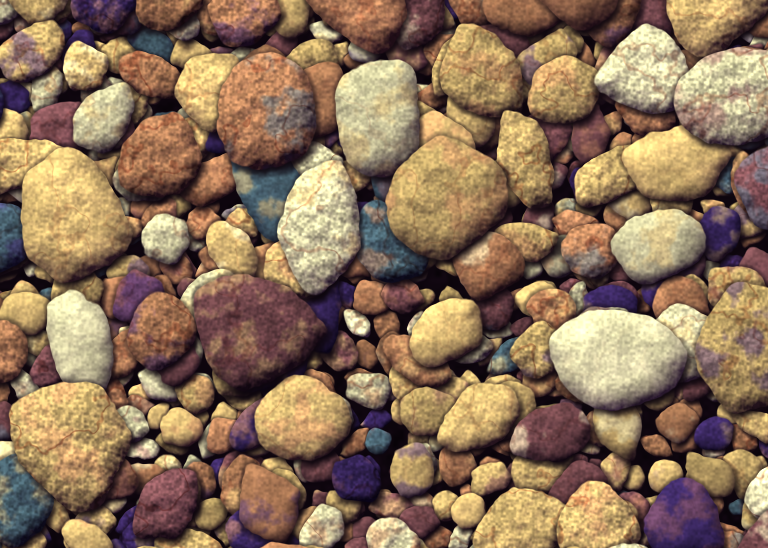
This texture is drawn by a WebGL 2 fragment shader. Its source:

```glsl
#version 300 es
precision highp float;
// Sunlit bed of mixed river pebbles, piled from small to large with dark gaps.
#define TAN vec3(0.77, 0.65, 0.42)
#define BROWN vec3(0.66, 0.46, 0.33)
#define MAUVE vec3(0.45, 0.28, 0.30)
#define PALE vec3(0.82, 0.79, 0.63)
#define INDIGO vec3(0.22, 0.15, 0.36)
#define SLATE vec3(0.27, 0.36, 0.41)
#define GAP vec3(0.05, 0.02, 0.05)
#define SHADE_TINT vec3(0.18, 0.11, 0.26)
#define SMALLEST_CELL 0.054
#define CELL_GROWTH 1.42
#define LAYERS 5
#define SUN normalize(vec3(-0.35, 0.62, 0.75))

uniform vec2 u_resolution;
out vec4 fragColor;

float hash(vec2 p) {
    return fract(sin(dot(p, vec2(127.1, 311.7))) * 43758.5453);
}

float noise(vec2 p) {
    vec2 i = floor(p), f = fract(p);
    f = f * f * (3.0 - 2.0 * f);
    return mix(mix(hash(i), hash(i + vec2(1, 0)), f.x),
               mix(hash(i + vec2(0, 1)), hash(i + vec2(1, 1)), f.x), f.y);
}

float fbm(vec2 p) {
    float sum = 0.0, amp = 0.53;
    for (int i = 0; i < 4; i++) {
        sum += amp * noise(p);
        p = mat2(1.6, 1.2, -1.2, 1.6) * p + 7.3;
        amp *= 0.5;
    }
    return sum;
}

// Rounded random polygon: x is 1 on the outline, yz is the gradient.
vec3 pebble(vec2 q, vec2 id) {
    float power = mix(5.0, 11.0, hash(id + 3.7)), sum = 0.0;
    vec2 grad = vec2(0);
    for (int k = 0; k < 7; k++) {
        float fk = float(k);
        float a = (fk + 0.7 * hash(id + fk * 1.31)) * 0.8976;
        vec2 dir = vec2(cos(a), sin(a)) / mix(0.82, 1.1, hash(id + fk * 2.17 + 9.0));
        float side = max(dot(q, dir), 1e-4);
        float w = pow(side, power - 1.0);
        sum += w * side;
        grad += w * dir;
    }
    return vec3(pow(sum, 1.0 / power), grad / max(length(grad), 1e-6));
}

vec3 rockColour(float t) {
    if (t < 0.36) return TAN;
    if (t < 0.60) return BROWN;
    if (t < 0.73) return MAUVE;
    if (t < 0.88) return PALE;
    return t < 0.95 ? INDIGO : SLATE;
}

// Mottled, veined and grainy surface under the sun.
vec3 rockSurface(vec2 p, vec2 id, float f, vec2 outward) {
    vec2 t = p + 9.0 * vec2(hash(id + 5.1), hash(id + 6.3));
    float rough = hash(id + 8.8);
    float mottle = fbm(t * 24.0);
    float vein = 1.0 - smoothstep(0.0, 0.035, abs(fbm(t * 13.0 + 4.0) - 0.5));
    float grain = noise(t * 210.0) - 0.5;

    vec3 col = rockColour(hash(id + 1.9));
    col = mix(col, rockColour(hash(id + 2.6)), 0.55 * smoothstep(0.48, 0.68, mottle));
    col *= mix(0.86, 1.12, hash(id + 4.4));
    col *= 1.0 - vein * rough * vec3(0.18, 0.32, 0.34);
    col *= 1.0 + (0.2 + 0.25 * rough) * grain + 0.5 * (mottle - 0.5);

    vec2 toSun = normalize(SUN.xy);
    float bump = fbm(t * 34.0) - fbm((t + toSun * 0.006) * 34.0);
    vec3 normal = normalize(vec3(outward * 1.15 * pow(min(f, 1.0), 3.5), 1.0));
    float lit = dot(normal, SUN) / SUN.z + bump * (0.7 + 1.6 * rough);
    return col * mix(SHADE_TINT, vec3(1.03), clamp(lit, 0.0, 1.24));
}

void main() {
    vec2 p = gl_FragCoord.xy / u_resolution.y;
    float pixel = 1.0 / u_resolution.y;
    vec2 wobble = 0.006 * (vec2(noise(p * 38.0), noise(p * 38.0 + 50.0)) - 0.5)
                + 0.003 * (vec2(noise(p * 95.0), noise(p * 95.0 + 50.0)) - 0.5);
    vec3 colour = GAP * (0.6 + 0.8 * noise(p * 90.0));
    float cell = SMALLEST_CELL;

    for (int layer = 0; layer < LAYERS; layer++) {
        float level = float(layer);
        float presence = 1.0 - 0.155 * level;
        vec2 g = (p + wobble) / cell + level * vec2(17.3, 11.7);
        // Staggered rows, visited in one fixed order so overlaps agree.
        for (int n = 0; n < 9; n++) {
            float row = floor(g.y) + 1.0 - float(n / 3);
            float stagger = 0.5 * mod(row, 2.0);
            float column = floor(g.x - stagger) + float(n % 3) - 1.0;
            vec2 id = vec2(column, row) + level * 57.0;
            if (hash(id + 0.37) > presence) continue;

            vec2 jitter = 0.44 * (vec2(hash(id + 11.2), hash(id + 13.8)) - 0.5);
            vec2 centre = vec2(column + stagger, row) + 0.5 + jitter;
            float radius = mix(0.40, 0.54, hash(id + 15.1));
            float stretch = mix(1.0, 1.38, pow(hash(id + 17.9), 1.6));
            float angle = 6.2832 * hash(id + 19.4);
            mat2 turn = mat2(cos(angle), -sin(angle), sin(angle), cos(angle));
            vec2 axes = vec2(1.0 / stretch, stretch);
            vec2 q = turn * (g - centre) / radius * axes;
            if (dot(q, q) > 5.0) continue;

            vec3 shape = pebble(q, id);
            vec2 outward = normalize(transpose(turn) * (shape.yz * axes) + 1e-6);
            float dist = (shape.x - 1.0) * radius * cell;

            // Contact shadow, longest on the side away from the sun.
            float away = max(0.0, -dot(outward, normalize(SUN.xy)));
            float reach = min(0.022, 0.2 * cell) * (0.45 + 0.55 * away);
            float dark = (0.4 + 0.55 * away) * (1.0 - smoothstep(0.0, reach, dist));
            colour = mix(colour, GAP, dark);

            float cover = 1.0 - smoothstep(-pixel, pixel, dist);
            if (cover > 0.0)
                colour = mix(colour, rockSurface(p, id, shape.x, outward), cover);
        }
        cell *= CELL_GROWTH;
    }
    fragColor = vec4(clamp(colour, 0.0, 1.0), 1.0);
}
```
